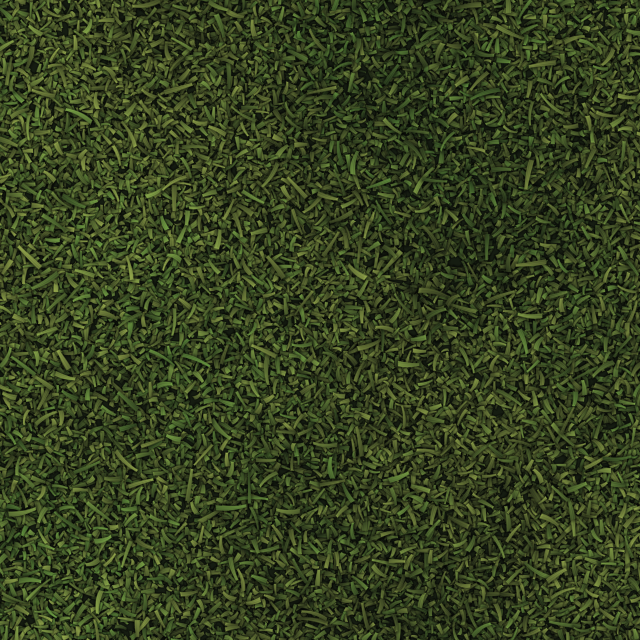
A WebGL 2 fragment shader for this texture:

```glsl
#version 300 es
precision highp float;

uniform vec2 u_resolution;
out vec4 fragColor;

const int LAYERS = 12;
const vec3 DEEP = vec3(0.05, 0.07, 0.05);
const vec3 STRAW = vec3(0.52, 0.59, 0.27);
const vec3 FRESH = vec3(0.35, 0.55, 0.23);

vec4 hash4(vec2 cell, float seed) {
    vec4 p = fract(vec4(cell.xyx, seed) * vec4(0.1031, 0.1030, 0.0973, 0.1099));
    p += dot(p, p.wzxy + 33.33);
    return fract((p.xxyz + p.yzzw) * p.zywx);
}

mat2 rotation(float angle) {
    float c = cos(angle), s = sin(angle);
    return mat2(c, s, -s, c);
}

float boxDistance(vec2 p, vec2 halfSize) {
    vec2 d = abs(p) - halfSize;
    return length(max(d, 0.0)) + min(max(d.x, d.y), 0.0);
}

// Broad uneven light over the lawn
float lightPatch(vec2 p) {
    return 0.07 * cos(5.0 * p.x - 0.4)
         + 0.04 * sin(8.0 * p.y + 5.0 * p.x + 1.5)
         + 0.03 * sin(17.0 * p.x - 13.0 * p.y);
}

// Broad drift between yellowish and fresh green
float freshPatch(vec2 p) {
    return 0.28 + 0.16 * sin(6.0 * p.x + 0.5) * sin(5.0 * p.y + 0.3)
         + 0.10 * sin(11.0 * p.x + 9.0 * p.y);
}

vec3 grassColor(float tone, float freshness) {
    return mix(DEEP, mix(STRAW, FRESH, freshness), clamp(tone, 0.0, 1.1));
}

// Draws one cut blade over the ground; p is measured in cells from its centre
vec3 addBlade(vec3 ground, vec2 p, vec2 halfSize, vec4 look, float tone,
              float freshness, float edge) {
    float along = p.y / halfSize.y;
    p.x += (look.x - 0.5) * 0.22 * (along * along - 0.4);
    float taper = mix(1.0, 0.62, smoothstep(-0.6, 1.0, along * sign(look.y - 0.4)));
    float width = halfSize.x * taper;
    float d = boxDistance(p, vec2(width, halfSize.y));

    // Soft contact shadow around the blade
    float shadow = 0.38 * (1.0 - smoothstep(-0.02, 0.22, d));
    ground *= 1.0 - shadow;

    // Light tip, folded halves, fine fibres and a pale cut end
    float across = p.x / width;
    tone += 0.15 * along;
    tone += 0.06 * smoothstep(-0.3, 0.3, across * sign(look.z - 0.5));
    tone += 0.025 * sin(across * 8.0 + look.w * 6.0);
    tone += 0.16 * smoothstep(0.75, 1.0, along) * step(0.6, look.w);
    vec3 blade = grassColor(tone, freshness);
    return mix(ground, blade, 1.0 - smoothstep(-edge, edge, d));
}

// Scatters one blade at most into every cell of a layer
vec3 addLayer(vec3 color, vec2 p, float cellSize, float density, vec2 minSize,
              vec2 maxSize, float level, float seed, float pixel) {
    float light = lightPatch(p);
    float fresh = freshPatch(p);
    vec2 grid = rotation(seed * 1.7) * p / cellSize + seed * 7.3 + 50.0;
    vec2 home = floor(grid);
    for (int y = -1; y <= 1; y++) {
        for (int x = -1; x <= 1; x++) {
            vec2 cell = home + vec2(x, y);
            vec4 place = hash4(cell, seed + 1.0);
            if (place.w > density) continue;
            vec4 look = hash4(cell, seed + 41.0);
            vec4 size = hash4(cell, seed + 83.0);
            vec2 local = grid - cell - mix(vec2(0.1), vec2(0.9), place.xy);
            local = rotation(place.z * 6.2832) * local;
            vec2 halfSize = mix(minSize, maxSize, size.xy * vec2(1.0, size.y));
            float tone = 0.16 + 0.33 * level + 0.40 * (size.z - 0.05) + light;
            float freshness = clamp(fresh + 0.9 * (size.w - 0.55), 0.0, 1.0);
            color = addBlade(color, local, halfSize, look, tone, freshness,
                             pixel / cellSize);
        }
    }
    return color;
}

void main() {
    float shortSide = min(u_resolution.x, u_resolution.y);
    vec2 p = gl_FragCoord.xy / shortSide;
    float pixel = 0.8 / shortSide;
    vec3 color = grassColor(0.08, 0.3);

    // Short stubs, with sparse long clippings after every second layer
    for (int i = 0; i < LAYERS; i++) {
        float seed = float(i);
        float level = seed / float(LAYERS - 1);
        bool isLong = i % 3 == 2;
        float cellSize = isLong ? 0.030 : 0.016;
        float density = isLong ? 0.38 : 0.60;
        vec2 minSize = isLong ? vec2(0.07, 0.38) : vec2(0.11, 0.30);
        vec2 maxSize = isLong ? vec2(0.14, 0.85) : vec2(0.25, 0.85);
        color = addLayer(color, p, cellSize, density, minSize, maxSize,
                         level, seed, pixel);
    }
    fragColor = vec4(color, 1.0);
}
```
